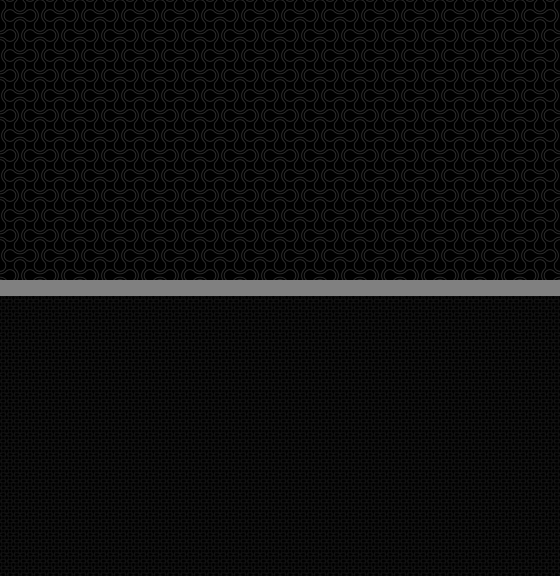
Top, the tile; bottom, the same tile 3 across and 3 down.
Write a WebGL 1 fragment shader that draws this pattern.

```glsl
precision highp float;
// Thin grey outlines of interlocking dumbbells on black. Dumbbells sit on a
// grid and lie flat or upright in checkerboard order; each outline is made of
// round ends joined by hollow arcs that run parallel to the neighbouring ends.

uniform vec2 u_resolution;

const vec2 GRID = vec2(28.0, 14.0);      // dumbbells across and down, both even
const vec2 GRID_SHIFT = vec2(0.0, 0.225);
const float END_RADIUS = 0.29;           // in grid cells
const float LINE_WIDTH = 0.041;          // in grid cells
const vec3 BACKGROUND = vec3(0.0);
const vec3 LINE_COLOR = vec3(0.2);

// Signed distance to a flat dumbbell with its ends centred at x = -0.5 and 0.5.
float dumbbell(vec2 p, float endRadius) {
  vec2 q = abs(p);
  float waistRadius = sqrt(0.5) - endRadius;
  float roundEnd = length(q - vec2(0.5, 0.0)) - endRadius;
  float waist = waistRadius - length(q - vec2(0.0, 0.5));
  return q.x + q.y > 0.5 ? roundEnd : waist;
}

// Distance to the nearest outline among the surrounding grid nodes.
float outlineDistance(vec2 p, float endRadius) {
  vec2 nearest = floor(p + 0.5);
  float closest = 10.0;
  for (int j = -1; j <= 1; j++) {
    for (int i = -1; i <= 1; i++) {
      vec2 node = nearest + vec2(float(i), float(j));
      vec2 local = p - node;
      bool upright = mod(node.x + node.y, 2.0) > 0.5;
      float d = dumbbell(upright ? local.yx : local, endRadius);
      closest = min(closest, abs(d));
    }
  }
  return closest;
}

// Share of a pixel covered by a line, also right for lines under a pixel wide.
float lineCoverage(float d, float width, float pixel) {
  float inner = max(d - 0.5 * width, -0.5 * pixel);
  float outer = min(d + 0.5 * width, 0.5 * pixel);
  return clamp((outer - inner) / pixel, 0.0, 1.0);
}

void main() {
  vec2 p = gl_FragCoord.xy / u_resolution * GRID - GRID_SHIFT;
  float pixel = GRID.y / u_resolution.y;
  float d = outlineDistance(p, END_RADIUS);
  float ink = lineCoverage(d, LINE_WIDTH, pixel);
  gl_FragColor = vec4(mix(BACKGROUND, LINE_COLOR, ink), 1.0);
}
```
